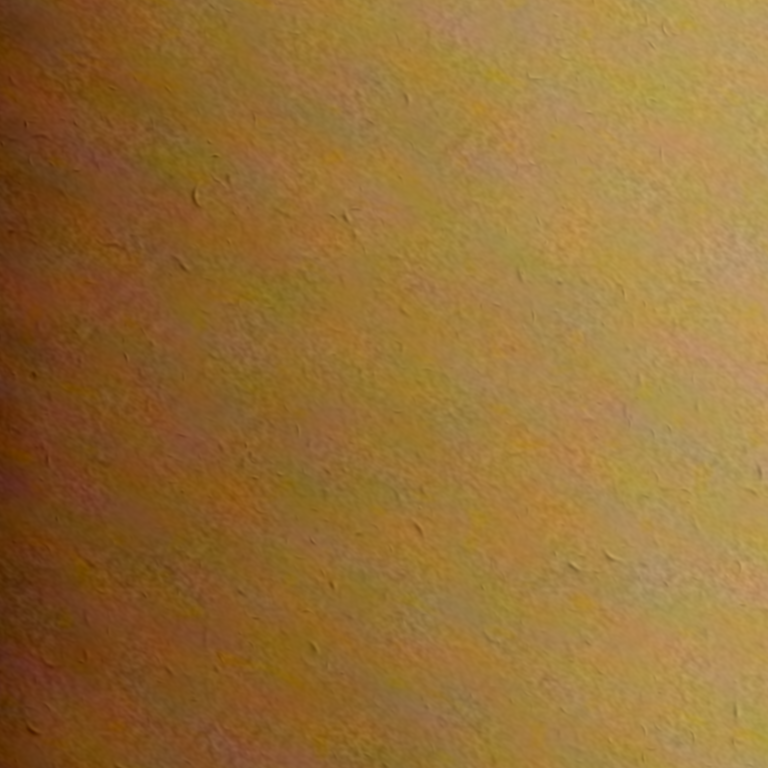
Reproduce this texture procedurally as a WebGL 1 fragment shader.

```glsl
precision highp float;
// Warm ochre skin-like surface: side-lit gradient, faint colour blotches, fine grain and tiny creases.
uniform vec2 u_resolution;

const vec3 SHADOW = vec3(0.34, 0.165, 0.055);
const vec3 UMBER = vec3(0.455, 0.27, 0.10);
const vec3 BROWN = vec3(0.53, 0.36, 0.15);
const vec3 OCHRE = vec3(0.61, 0.46, 0.21);
const vec3 SAND = vec3(0.69, 0.56, 0.315);
const vec3 PALE = vec3(0.725, 0.60, 0.36);
const vec3 YELLOW_SHIFT = vec3(0.025, 0.02, -0.16);
const vec3 RED_SHIFT = vec3(0.09, -0.045, 0.01);

vec2 hash2(vec2 p) {
  vec3 h = fract(p.xyx * vec3(0.1031, 0.1030, 0.0973));
  h += dot(h, h.yzx + 33.33);
  return fract((h.xx + h.yz) * h.zy);
}

vec2 rotate(vec2 p, float angle) {
  float c = cos(angle), s = sin(angle);
  return vec2(c * p.x + s * p.y, c * p.y - s * p.x);
}

float cornerSlope(vec2 cell, vec2 offset) {
  float angle = 6.2832 * hash2(cell).x;
  return dot(vec2(cos(angle), sin(angle)), offset);
}

float gradientNoise(vec2 p) {
  vec2 i = floor(p), f = fract(p);
  vec2 w = f * f * f * (f * (f * 6.0 - 15.0) + 10.0);
  vec2 e = vec2(1.0, 0.0);
  float low = mix(cornerSlope(i, f), cornerSlope(i + e, f - e), w.x);
  float high = mix(cornerSlope(i + e.yx, f - e.yx), cornerSlope(i + 1.0, f - 1.0), w.x);
  return mix(low, high, w.y);
}

// Noise stretched along a direction; scale holds frequencies along and across it.
float streaks(vec2 p, float angle, vec2 scale, float seed) {
  return gradientNoise(rotate(p, angle) * scale + seed);
}

// Side light: dark at the left, brighter to the right and the top.
vec3 lightRamp(float t) {
  vec3 c = mix(SHADOW, UMBER, smoothstep(-0.05, 0.12, t));
  c = mix(c, BROWN, clamp((t - 0.10) / 0.17, 0.0, 1.0));
  c = mix(c, OCHRE, clamp((t - 0.27) / 0.23, 0.0, 1.0));
  c = mix(c, SAND, clamp((t - 0.50) / 0.30, 0.0, 1.0));
  return mix(c, PALE, clamp((t - 0.80) / 0.25, 0.0, 1.0));
}

// Short bent creases, each with a dark side and a lit side.
float creases(vec2 p, float density, float seed) {
  vec2 g = p * density + seed;
  vec2 cell = floor(g);
  float sum = 0.0;
  for (int y = -1; y <= 1; y++) {
    for (int x = -1; x <= 1; x++) {
      vec2 id = cell + vec2(float(x), float(y));
      vec2 shape = hash2(id + 71.3);
      vec2 traits = hash2(id + 19.7);
      vec2 q = rotate(g - id - hash2(id), -0.8 + 1.5 * (shape.x - 0.5));
      float along = q.x / mix(0.10, 0.28, shape.y);
      float across = (q.y + (traits.y - 0.5) * 2.0 * q.x * q.x) / 0.085;
      float relief = 1.6 * across - 0.45;
      float strength = 0.15 + 0.85 * pow(traits.x, 5.0);
      sum += strength * relief * exp(-along * along - across * across);
    }
  }
  return sum;
}

void main() {
  vec2 p = gl_FragCoord.xy / u_resolution;

  // Broad light with a soft uneven edge
  float tilt = 0.22 * (p.y - 0.5) * mix(0.25, 1.0, smoothstep(0.0, 0.35, p.x));
  float unevenness = 0.07 * streaks(p, -0.4, vec2(3.0, 6.0), 4.0)
                   + 0.04 * streaks(p, -0.4, vec2(10.0, 20.0), 11.0);
  vec3 color = lightRamp(p.x + tilt + unevenness);

  // Colour blotches drifting down to the right
  float yellow = 0.45 * streaks(p, -0.35, vec2(5.0, 12.0), 23.0)
               + 0.50 * streaks(p, -0.45, vec2(13.0, 28.0), 37.0);
  float spots = smoothstep(0.28, 0.60, streaks(p, -0.3, vec2(19.0, 29.0), 51.0));
  float red = 0.45 * streaks(p, -0.4, vec2(5.0, 11.0), 67.0)
            + 0.45 * streaks(p, -0.5, vec2(14.0, 26.0), 83.0);
  color += YELLOW_SHIFT * (yellow + 0.45 * spots) + RED_SHIFT * red;

  // Fine diagonal grain, stronger in patches
  float patchiness = 0.75 + 0.8 * gradientNoise(p * 14.0 + 97.0);
  float grain = 0.055 * streaks(p, -0.8, vec2(62.0, 120.0), 113.0)
              + 0.045 * streaks(p, -0.6, vec2(130.0, 190.0), 131.0);
  color += grain * patchiness;

  // Scattered creases in two sizes
  float clusters = smoothstep(-0.35, 0.45, gradientNoise(p * 9.0 + 151.0));
  float relief = 0.17 * creases(p, 24.0, 5.3) + 0.10 * creases(p, 37.0, 43.7);
  color += relief * mix(0.25, 1.0, clusters) * vec3(1.0, 0.95, 0.8);

  gl_FragColor = vec4(clamp(color, 0.0, 1.0), 1.0);
}
```
